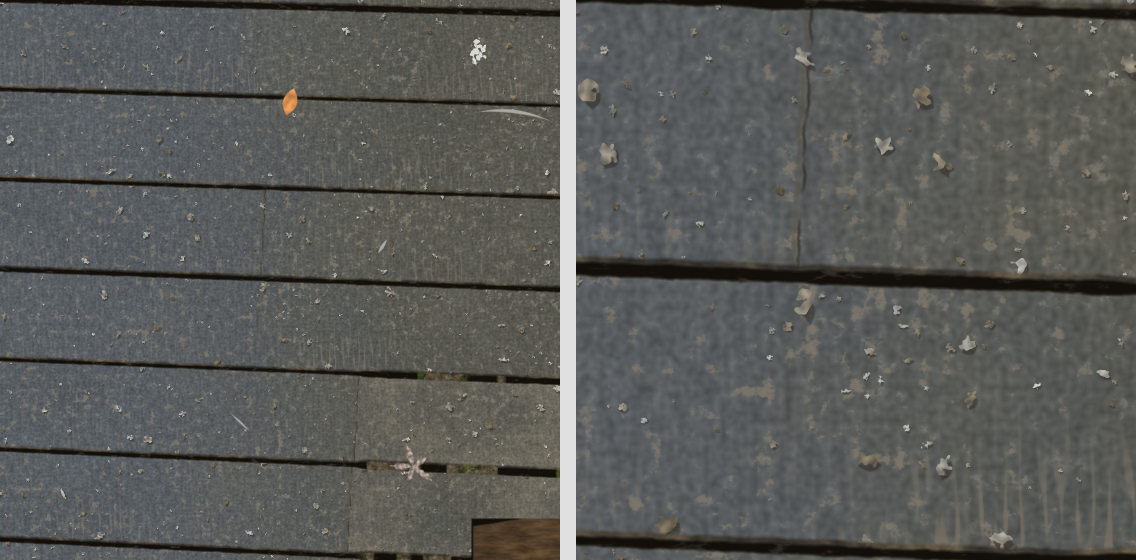
Left: the whole. Right: its middle third, enlarged.
This texture is drawn by a Shadertoy shader. Its source:

```glsl
#define PITCH 0.1608
#define SLOPE 0.026
#define FAN 0.0035
#define GAP 0.0034
#define SLATE vec3(0.35, 0.37, 0.39)
#define OLIVE vec3(0.35, 0.35, 0.32)
#define AGED vec3(0.47, 0.44, 0.39)
#define LIP vec3(0.20, 0.18, 0.16)
#define GAP_DARK vec3(0.07, 0.06, 0.04)
#define EARTH vec3(0.35, 0.31, 0.24)
#define CHIP vec3(0.74, 0.74, 0.72)
#define LEAF vec3(0.85, 0.56, 0.32)

float hash(vec2 c) { return fract(sin(dot(c, vec2(127.1, 311.7))) * 43758.5); }

vec2 direction(float a) { return vec2(cos(a), sin(a)); }

float corner(vec2 cell, vec2 f) { return dot(direction(6.2832 * hash(cell)), f); }

// Gradient noise, centred on zero
float noise(vec2 p) {
    vec2 i = floor(p), f = p - i, e = vec2(1, 0);
    vec2 u = f * f * f * (f * (f * 6.0 - 15.0) + 10.0);
    return mix(mix(corner(i, f), corner(i + e, f - e), u.x),
               mix(corner(i + e.yx, f - e.yx), corner(i + 1.0, f - 1.0), u.x), u.y);
}

float fbm(vec2 p) {
    float sum = 0.0, amp = 0.6;
    for (int i = 0; i < 4; i++, amp *= 0.6, p = p * 2.03 + 7.3) sum += amp * noise(p);
    return sum;
}

// Coverage of a signed distance with a soft rim
float cover(float d, float soft) {
    float rim = soft + 0.7 / iResolution.y;
    return 1.0 - smoothstep(-rim, rim, d);
}

// Pointed oval: x half length, y half width
float lens(vec2 p, float angle, vec2 size) {
    vec2 a = direction(angle);
    float along = dot(p, a) / size.x;
    return abs(dot(p, vec2(-a.y, a.x))) - size.y * (1.0 - along * along);
}

// Clustered chips and crumbs, one candidate per cell
vec3 scatter(vec3 col, vec2 p, float cells, float size, float density) {
    for (int k = 0; k < 9; k++) {
        vec2 cell = floor(p * cells) + vec2(k % 3 - 1, k / 3 - 1);
        vec2 c = (cell + vec2(hash(cell), hash(cell + 17.0))) / cells;
        float present = step(hash(cell + 31.0), density * (1.0 + 2.0 * noise(c * 7.0)));
        float s = size * (0.4 + hash(cell + 5.0)), angle = 6.2832 * hash(cell + 9.0);
        vec2 dims = s * vec2(1.0, 0.3 + 0.5 * hash(cell + 13.0));
        float rough = s * noise(p * 1.6 / s);
        vec3 tone = mix(EARTH * 1.2, CHIP, hash(cell + 23.0)) * (1.0 + 0.5 * noise(p * 190.0));
        float shade = cover(lens(p - c + s * vec2(-0.3, 0.5), angle, dims), 0.0006);
        col = mix(col, LIP, present * 0.6 * shade);
        col = mix(col, tone, present * 0.9 * cover(lens(p - c, angle, dims) + rough, 0.0005));
    }
    return col;
}

void mainImage(out vec4 fragColor, in vec2 fragCoord) {
    vec2 p = fragCoord / iResolution.xy;
    float down = 1.0 - p.y;

    // Slanted boards that fan out to the right, some with butt joints
    float pitch = PITCH + FAN * p.x;
    float row = (down + 0.002 - SLOPE * p.x) / pitch;
    float board = floor(row), seam = round(row), inBoard = row - board;
    float off = (row - seam) * pitch;
    float jointX = board == 2.0 ? 0.474 : board == 4.0 ? 0.641 : board > 4.0 ? 0.629 : 2.0;
    float joint = p.x - jointX + 0.009 * inBoard + 0.004 * fbm(vec2(p.y * 40.0, board));
    float old = step(4.0, board) * cover(-joint, 0.001);

    // Board colour, stains, grit and cross grain
    float stain = fbm(p * 5.0 + board * 3.7), grit = fbm(p * 75.0);
    float warm = smoothstep(0.2, 0.8, p.x + 0.3 * stain);
    vec3 col = mix(mix(SLATE, OLIVE, warm), AGED, old * clamp(0.3 + stain, 0.0, 0.8));
    col *= 1.0 + 0.1 * stain + 0.2 * grit + 0.17 * noise(p * 210.0);
    float streak = noise(vec2(p.x * 210.0 + p.y * 5.0, p.y * 22.0));
    float worn = smoothstep(0.3, 1.0, inBoard) * smoothstep(-0.2, 0.3, noise(vec2(p.x * 4.0, board * 1.7)));
    col *= 1.0 + 0.09 * streak;
    col = mix(col, AGED, 0.8 * worn * smoothstep(0.1, 0.45, streak));
    col = mix(col, AGED * 1.06, 0.8 * smoothstep(0.16, 0.42, grit + 0.25 * fbm(p * 9.0)));
    float split = smoothstep(-0.35, 0.15, noise(vec2(p.y * 45.0, 2.0)));
    col = mix(col, LIP, 0.8 * split * cover(abs(joint) - 0.0008, 0.0007));
    col = mix(col, EARTH, 0.5 * cover(abs(joint + 0.003) - 0.001, 0.001));
    col = scatter(col, p, 75.0, 0.0023, 0.16);
    col = scatter(col, p + 0.37, 21.0, 0.0062, 0.42);

    // Ragged gaps with worn lips, partly filled at the lower right
    float broken = step(4.0, seam) * smoothstep(0.63, 0.66, p.x);
    float width = GAP * (0.8 + 0.4 * hash(vec2(seam, 8))) * (1.0 + 0.9 * broken);
    width *= seam == 0.0 ? 1.5 : mix(1.0, 0.7, p.x * step(seam, 2.0));
    width += 0.0022 * fbm(vec2(p.x * 32.0, seam * 5.0));
    float rust = smoothstep(-0.1, 0.3, fbm(vec2(p.x * 14.0, seam * 2.3)));
    rust = max(rust, step(seam, 2.0) * step(2.0, seam) * cover(p.x - 0.25, 0.1));
    vec3 lip = mix(LIP, EARTH, rust) * (1.0 + 0.6 * grit);
    col = mix(col, lip, 0.9 * cover(abs(off + 0.0012) - width - 0.0016, 0.0012));
    float fill = broken * smoothstep(0.1, 0.2, noise(vec2(p.x * 22.0, seam * 4.1)));
    vec3 depth = mix(GAP_DARK, LIP, smoothstep(0.1, 0.5, fbm(p * vec2(45, 110))));
    vec3 rubble = EARTH * (1.0 + grit) * mix(vec3(1), vec3(0.6, 0.85, 0.5), step(0.15, noise(p * 50.0)));
    col = mix(col, mix(depth, rubble, fill), cover(abs(off - 0.0006) - width, 0.001));

    // Cut-out in the lower right corner
    vec2 cut = vec2(p.x - 0.842, down - 0.926);
    vec3 soil = EARTH * vec3(0.9, 0.78, 0.68) * (1.0 + 0.7 * fbm(p * vec2(18, 60)));
    float shadow = cover(min(cut.y - 0.014 + 0.15 * cut.x, cut.x - 0.003), 0.001);
    col = mix(col, mix(soil, GAP_DARK, shadow), cover(max(-cut.x, -cut.y), 0.001));

    // White flakes and a dried, lobed leaf
    for (int i = 0; i < 9; i++) {
        float n = float(i), a = 0.6 + 1.257 * n, len = 0.01 + 0.012 * hash(vec2(n, 4));
        vec2 c = p - vec2(0.853, 0.907) - direction(n * 2.4) * vec2(0.012, 0.02) * sqrt(n / 9.0);
        col = mix(col, CHIP * 1.15, cover(lens(c, n * n, vec2(0.008, 0.004)) + 0.006 * noise(p * 170.0), 0.0006));
        vec2 q = p - vec2(0.738, 0.167) - direction(a) * len;
        float lobe = cover(lens(q, a, vec2(len, 0.005)) + 0.003 * noise(p * 130.0), 0.0006);
        if (i < 5) col = mix(col, vec3(0.62, 0.56, 0.53) * (1.0 + 0.6 * noise(p * 160.0)), lobe);
    }

    // Twigs, a pale sliver and the orange leaf
    vec2 bent = p - vec2(0.918, 0.801), q = p - vec2(0.518, 0.818);
    bent.y += 2.2 * bent.x * bent.x;
    float twigs = min(lens(bent, -0.12, vec2(0.06, 0.003)), lens(p - vec2(0.429, 0.246), -0.75, vec2(0.02, 0.0018)));
    col = mix(col, CHIP * 0.9, cover(min(twigs, lens(p - vec2(0.683, 0.56), 1.0, vec2(0.014, 0.003))), 0.0004));
    col = mix(col, LEAF * (1.0 + 0.3 * noise(p * 90.0)), cover(lens(q, 1.3, vec2(0.025, 0.0125)), 0.0006));
    fragColor = vec4(clamp(col, 0.0, 1.0), 1.0);
}
```
